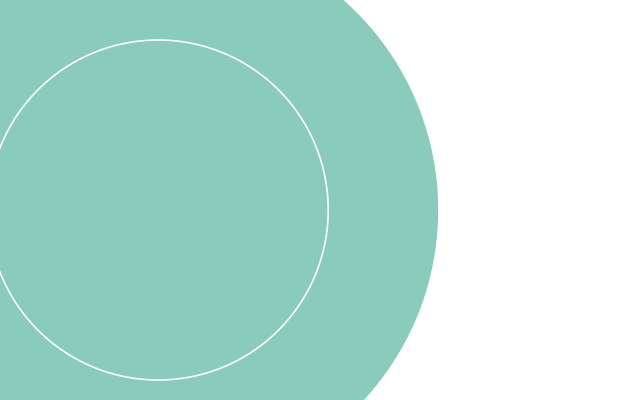
This background is drawn by a Shadertoy shader. Its source:

```glsl
// A large mint disc on white, with a thin white ring concentric inside it.

// Lengths are in canvas heights, origin at the lower left.
const vec3 PAPER = vec3(1.0);
const vec3 MINT = vec3(0.541, 0.800, 0.737);
const vec2 CENTER = vec2(0.3955, 0.475);
const float DISC_RADIUS = 0.700;
const float RING_RADIUS = 0.425;
const float RING_HALF_WIDTH = 0.0020;

// Coverage of a shape from its signed distance, softened over one pixel.
float coverage(float dist, float pixel) {
    return clamp(0.5 - dist / pixel, 0.0, 1.0);
}

void mainImage(out vec4 fragColor, in vec2 fragCoord) {
    float pixel = 1.0 / iResolution.y;
    float radius = length(fragCoord * pixel - CENTER);

    // Filled disc
    float disc = coverage(radius - DISC_RADIUS, pixel);
    vec3 color = mix(PAPER, MINT, disc);

    // Thin ring
    float ring = coverage(abs(radius - RING_RADIUS) - RING_HALF_WIDTH, pixel);
    color = mix(color, PAPER, ring);

    fragColor = vec4(color, 1.0);
}
```
